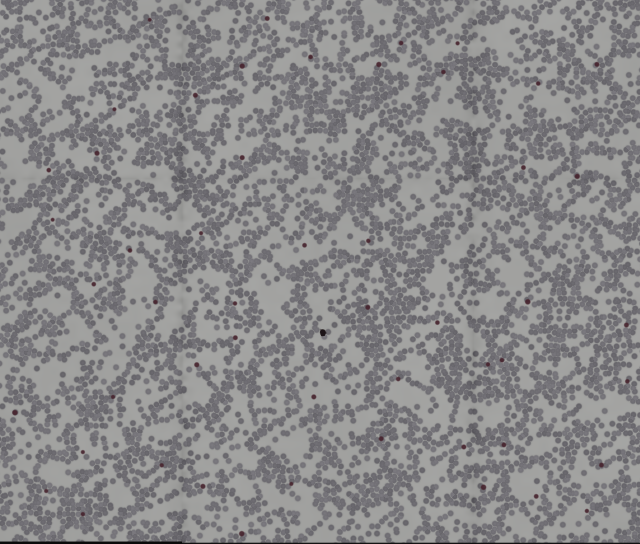
This texture is drawn by a WebGL 2 fragment shader. Its source:

```glsl
#version 300 es
precision highp float;

uniform vec2 u_resolution;
out vec4 fragColor;

// Lengths are fractions of the canvas height.
const float CELL_PITCH = 0.0086;
const float CELL_RADIUS = 0.0053;
const float CELL_JITTER = 0.8;
const float EDGE_SOFTNESS = 0.0017;
const float CHAIN_SCALE = 0.029;    // spacing of the winding chains
const float CHAIN_WIDTH = 0.115;    // half width in noise value
const float CHAIN_ANGLE = 0.6;
const float CHAIN_FILL = 0.88;
const float STRAY_FILL = 0.12;
const float STAIN_PITCH = 0.13;
const float STAIN_RADIUS = 0.0045;
const float STAIN_FILL = 0.7;
const vec2 CLOT_CENTER = vec2(0.593, 0.389);
const float CLOT_RADIUS = 0.0065;
const vec2 SEAM_X = vec2(0.335, 0.870);
const float SEAM_Y = 0.672;

const vec3 PLASMA = vec3(0.634, 0.635, 0.628);
const vec3 CELL = vec3(0.425, 0.418, 0.440);
const vec3 STAIN = vec3(0.27, 0.13, 0.17);
const vec3 CLOT = vec3(0.11, 0.08, 0.09);
const vec3 BORDER = vec3(0.04);

float hash(vec2 p) {
    return fract(sin(dot(p, vec2(127.1, 311.7))) * 43758.5453);
}

vec2 hash2(vec2 p) {
    return vec2(hash(p + 17.3), hash(p + 59.8));
}

float noise(vec2 p) {
    vec2 i = floor(p), f = fract(p);
    f = f * f * (3.0 - 2.0 * f);
    return mix(mix(hash(i), hash(i + vec2(1, 0)), f.x),
               mix(hash(i + vec2(0, 1)), hash(i + vec2(1, 1)), f.x), f.y);
}

// Probability of a cell: high along the mid-level contours of the noise.
float chainDensity(vec2 p) {
    float c = cos(CHAIN_ANGLE), s = sin(CHAIN_ANGLE);
    vec2 q = mat2(c, -s, s, c) * p * vec2(1.0, 1.0) / CHAIN_SCALE;
    q.x *= 0.75;
    float level = 0.8 * noise(q) + 0.2 * noise(q * 2.1 + 31.0);
    float band = smoothstep(CHAIN_WIDTH + 0.02, CHAIN_WIDTH - 0.02, abs(level - 0.5));
    return mix(STRAY_FILL, CHAIN_FILL, band);
}

// Nearest cell: x is the distance to its center, y its random tone.
vec2 nearestCell(vec2 p) {
    vec2 home = floor(p / CELL_PITCH);
    vec2 nearest = vec2(1.0, 0.5);
    for (int y = -1; y <= 1; y++) {
        for (int x = -1; x <= 1; x++) {
            vec2 id = home + vec2(x, y);
            vec2 center = (id + 0.5 + (hash2(id) - 0.5) * CELL_JITTER) * CELL_PITCH;
            float d = length(p - center);
            if (d < nearest.x && hash(id + 7.7) < chainDensity(center)) {
                nearest = vec2(d, hash(id + 91.4));
            }
        }
    }
    return nearest;
}

float disc(float d, float radius, float soft) {
    return smoothstep(radius + soft, radius - soft, d);
}

// Coverage of the sparse, dark red cells.
float stains(vec2 p, float soft) {
    vec2 id = floor(p / STAIN_PITCH);
    vec2 center = (id + 0.08 + 0.84 * hash2(id + 203.0)) * STAIN_PITCH;
    float radius = STAIN_RADIUS * mix(0.75, 1.1, hash(id + 151.0));
    return disc(length(p - center), radius, soft) * step(hash(id + 77.0), STAIN_FILL);
}

// Dusty darkening where neighboring fields of view meet.
float seams(vec2 p) {
    float dx = min(abs(p.x - SEAM_X.x), abs(p.x - SEAM_X.y));
    float dust = noise(p * 85.0);
    return exp(-dx / 0.010) * dust + 0.5 * exp(-abs(p.y - SEAM_Y) / 0.007) * dust;
}

void main() {
    vec2 p = gl_FragCoord.xy / u_resolution.y;
    float pixel = 1.0 / u_resolution.y;
    float soft = max(EDGE_SOFTNESS, 0.75 * pixel);

    // Uneven light on the clear ground
    vec3 color = PLASMA + 0.025 * (noise(p * 5.0) - 0.5) + 0.012 * (noise(p * 60.0) - 0.5);

    // Cells with a soft halo and a slightly paler middle
    vec2 cell = nearestCell(p);
    color -= 0.045 * disc(cell.x, CELL_RADIUS + 0.001, 0.003);
    float middle = 1.0 - smoothstep(0.0, 0.7 * CELL_RADIUS, cell.x);
    vec3 cellColor = CELL + 0.07 * (cell.y - 0.4) + 0.02 * middle;
    color = mix(color, cellColor, disc(cell.x, CELL_RADIUS, soft));
    color -= 0.09 * seams(p);

    // Stained cells and the dark clot
    color = mix(color, STAIN, 0.9 * stains(p, soft));
    float ragged = 0.004 * (noise(p * 240.0) - 0.5);
    color = mix(color, CLOT, disc(length(p - CLOT_CENTER) + ragged, CLOT_RADIUS, soft));

    // Dark lower border, thicker under the left field
    float border = p.x < SEAM_X.x ? 0.0045 : 0.0022;
    color = mix(color, BORDER, smoothstep(border + pixel, border - pixel, p.y));

    fragColor = vec4(color, 1.0);
}
```
